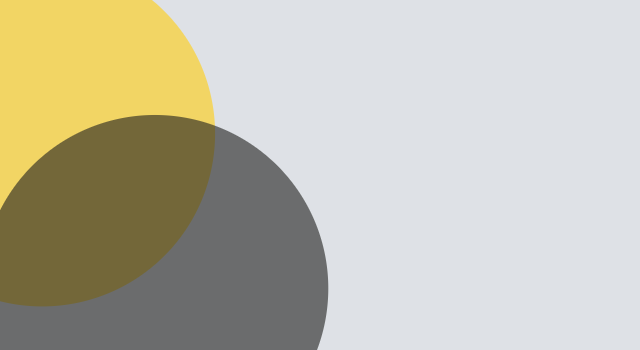
This background is drawn by a Shadertoy shader. Its source:

```glsl
const vec3 PAPER = vec3(0.870, 0.884, 0.901);
const vec3 YELLOW = vec3(0.949, 0.835, 0.392);
const vec3 CHARCOAL = vec3(0.117, 0.118, 0.109);
const float CHARCOAL_OPACITY = 0.6;

// Signed distance to a circle, negative inside
float circleDistance(vec2 point, vec2 center, float radius) {
    return length(point - center) - radius;
}

// Smooth coverage of a shape over one pixel width
float coverage(float signedDistance, float pixelSize) {
    return clamp(0.5 - signedDistance / pixelSize, 0.0, 1.0);
}

// Lay a translucent disc over a base colour
vec3 paintDisc(vec3 base, vec3 tint, float opacity, vec2 point,
               vec2 center, float radius, float pixelSize) {
    float mask = coverage(circleDistance(point, center, radius), pixelSize);
    return mix(base, tint, opacity * mask);
}

void mainImage(out vec4 fragColor, in vec2 fragCoord) {
    // Coordinates in units of the canvas height
    float pixelSize = 1.0 / iResolution.y;
    vec2 point = fragCoord * pixelSize;

    // Opaque yellow disc under a translucent charcoal one
    vec3 color = PAPER;
    color = paintDisc(color, YELLOW, 1.0, point,
                      vec2(0.1205, 0.6185), 0.494, pixelSize);
    color = paintDisc(color, CHARCOAL, CHARCOAL_OPACITY, point,
                      vec2(0.4425, 0.176), 0.4955, pixelSize);

    fragColor = vec4(color, 1.0);
}
```
